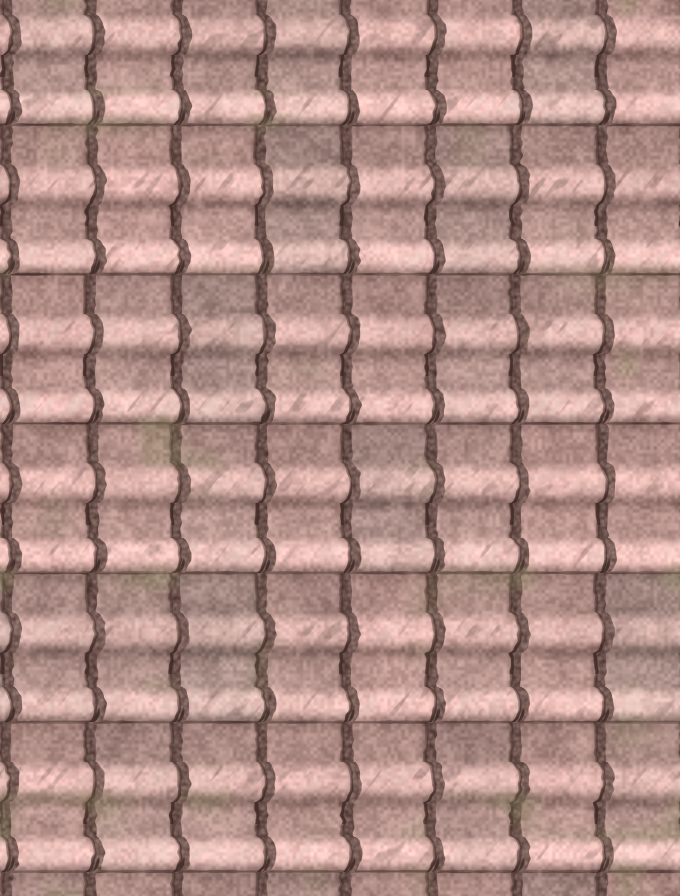
Reproduce this texture procedurally as a WebGL 1 fragment shader.

```glsl
precision highp float;
// Weathered clay roof tiles: each tile has two horizontal rolls between flat pans.
// One profile across the tile height drives both the shading and the bend of the
// gritty side joints; wrapped value and cellular noise add grain, wash and moss.

uniform vec2 u_resolution;

#define COLS 8.0
#define ROWS 6.0
#define LAP_HEIGHT 0.164    // height of the first overlap line, in tiles
#define JOINT_X 0.08        // joint position beside the pans, in tiles
#define JOINT_BEND 0.10     // sideways bulge of the joint at the rolls
#define JOINT_HALF 0.058    // half width of the joint
#define JOINT_JITTER 0.035
#define LAP_HALF 0.009      // half thickness of the overlap line
#define GRAIN 0.15
#define WASH 0.50           // strength of the pale weathering
#define MOSS 0.40

const vec3 DARK_CLAY = vec3(0.30, 0.21, 0.19);
const vec3 PALE_CLAY = vec3(0.93, 0.78, 0.75);
const vec3 CHALK = vec3(0.90, 0.81, 0.78);
const vec3 MOSS_GREEN = vec3(0.54, 0.52, 0.38);

float hash(vec2 p) {
  vec3 q = fract(p.xyx * 0.1031);
  q += dot(q, q.yzx + 33.33);
  return fract((q.x + q.y) * q.z);
}

// Value noise that wraps over the unit square.
float noise(vec2 uv, vec2 period) {
  vec2 p = uv * period, i = floor(p), f = p - i;
  f = f * f * (3.0 - 2.0 * f);
  vec2 a = mod(i, period), b = mod(i + 1.0, period);
  return mix(mix(hash(a), hash(vec2(b.x, a.y)), f.x),
             mix(hash(vec2(a.x, b.y)), hash(b), f.x), f.y);
}

// Wrapped cellular noise: distance to the nearest scattered point.
float cells(vec2 uv, vec2 period) {
  vec2 p = uv * period, i = floor(p);
  float nearest = 2.0;
  for (int y = -1; y <= 1; y++) {
    for (int x = -1; x <= 1; x++) {
      vec2 c = i + vec2(float(x), float(y)), w = mod(c, period);
      vec2 point = c + vec2(hash(w + 7.0), hash(w + 61.0));
      nearest = min(nearest, length(point - p));
    }
  }
  return nearest;
}

// Clay colour for a tone given as its red value.
vec3 clay(float tone) {
  return mix(DARK_CLAY, PALE_CLAY, (tone - 0.30) / 0.63);
}

void main() {
  vec2 uv = gl_FragCoord.xy / u_resolution;
  vec2 grid = uv * vec2(COLS, ROWS) - vec2(JOINT_X, LAP_HEIGHT);
  vec2 soft = 0.8 * vec2(COLS, ROWS) / u_resolution;
  float row = mod(floor(grid.y), ROWS);
  float down = 1.0 - fract(grid.y);

  // Roll profile: -1 at the top of a roll, +1 at its foot.
  float lower = step(0.68, down);
  float across = mix((down - 0.40) / 0.135, (down - 0.885) / 0.12, lower);
  float height = sqrt(max(0.0, 1.0 - across * across));

  // Signed distance to the nearest joint, and the tile beside it.
  float ragged = noise(uv, vec2(96.0, 144.0)) - 0.5;
  float x = grid.x - JOINT_BEND * height;
  float joint = floor(x + 0.5);
  float jitter = hash(vec2(mod(joint, COLS), row) + 17.0) - 0.5;
  float side = x - joint - JOINT_JITTER * jitter;
  vec2 tile = vec2(mod(joint - step(side, 0.0), COLS), row);
  float age = hash(tile + 3.0), bright = hash(tile + 29.0) - 0.5;

  // Surface wear.
  float grain = noise(uv, vec2(194.0, 256.0)) - 0.5;
  float mottle = noise(uv, vec2(48.0, 62.0)) - 0.5;
  float streak = noise(vec2(uv.x - uv.y, uv.y), vec2(88.0, 44.0));
  float patches = noise(uv, vec2(13.0, 17.0));

  // Pans and rolls, lit from above.
  float lit = smoothstep(-1.15, -0.35, across) * (1.0 - smoothstep(0.05, 1.0, across));
  float footShade = smoothstep(0.35, 0.95, across) * (1.0 - smoothstep(0.95, 1.6, across));
  float tone = mix(0.655, 0.70, smoothstep(0.45, 0.62, down));
  tone += 0.21 * lit - 0.13 * footShade + 0.06 * bright;
  tone -= 0.08 * (1.0 - smoothstep(0.0, 0.10, down));
  tone += GRAIN * grain + 0.09 * mottle + 0.06 * (patches - 0.5);
  tone -= 0.10 * (1.0 - smoothstep(0.05, 0.13, -side)) * step(side, 0.0);
  vec3 color = clay(tone) + vec3(0.012, -0.008, -0.006) * (lit + 2.0 * bright);
  float wash = smoothstep(0.35, 0.85, streak) * lit * (0.25 + 0.75 * age);
  color = mix(color, CHALK, WASH * wash * mix(0.7, 1.0, lower));
  color *= 1.0 - 0.18 * smoothstep(0.72, 0.95, 1.0 - streak) * lit;

  // Thin shadow where one course overlaps the next.
  float lap = abs(min(down, 1.0 - down) + 0.006 * ragged);
  float lapMask = 1.0 - smoothstep(LAP_HALF - soft.y, LAP_HALF + soft.y, lap);
  color = mix(color, clay(0.36 + 0.2 * mottle), lapMask * (0.55 + 0.4 * age));

  // Gritty joint with a dark left edge and a crack at the lower lip.
  float edge = side + 0.035 * ragged;
  float jointMask = 1.0 - smoothstep(JOINT_HALF - soft.x, JOINT_HALF + soft.x, abs(edge));
  float grit = cells(uv, vec2(128.0, 168.0));
  float jointTone = 0.41 + 0.06 * height + 0.16 * (0.5 - grit) + 0.14 * grain;
  color = mix(color, clay(jointTone), jointMask);
  float gap = 1.0 - smoothstep(0.010, 0.012 + 2.0 * soft.x, abs(edge + JOINT_HALF));
  color = mix(color, clay(0.24), gap * (0.45 + 0.4 * smoothstep(-0.2, 0.8, across)));
  vec2 lip = vec2(side + 0.015 + 0.02 * jitter, (down - 0.955) * 0.7);
  float crack = 1.0 - smoothstep(0.5, 1.2, length(lip / vec2(0.022, 0.038)));
  color = mix(color, clay(0.23), 0.8 * crack);

  // Sparse moss on the pans and joints.
  float moss = smoothstep(0.72, 0.98, patches) * (1.0 - lit);
  color = mix(color, MOSS_GREEN + 0.12 * grain, MOSS * moss);
  gl_FragColor = vec4(clamp(color, 0.0, 1.0), 1.0);
}
```
